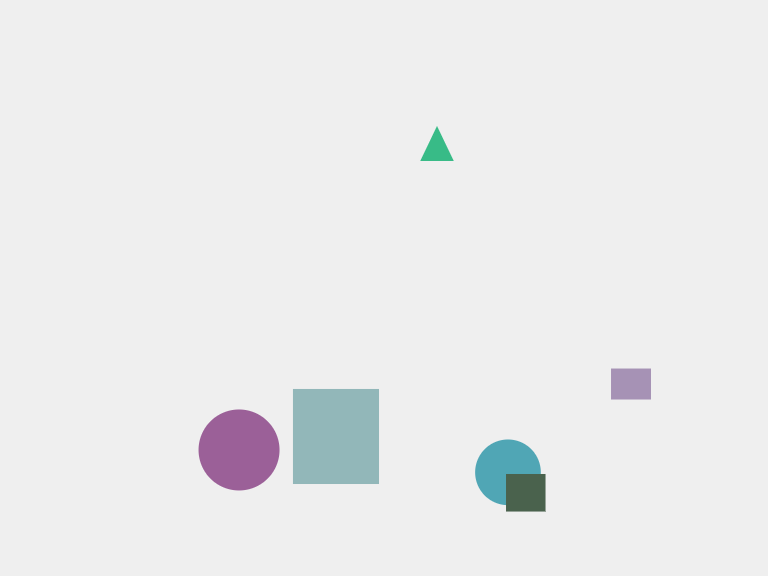
Reproduce this background procedurally as a WebGL 1 fragment shader.

```glsl
precision highp float;
// Flat circles, rectangles and a triangle scattered on a pale grey ground.

uniform vec2 u_resolution;

#define GROUND vec3(0.937)
#define PLUM   vec3(0.608, 0.376, 0.596)
#define MIST   vec3(0.573, 0.718, 0.725)
#define TEAL   vec3(0.314, 0.651, 0.710)
#define MOSS   vec3(0.290, 0.384, 0.302)
#define LILAC  vec3(0.651, 0.573, 0.710)
#define GREEN  vec3(0.220, 0.733, 0.529)
#define EDGE_PIXELS 1.0

// Signed distances, in units of the canvas height
float circle(vec2 p, float radius) {
  return length(p) - radius;
}

float box(vec2 p, vec2 halfSize) {
  vec2 d = abs(p) - halfSize;
  return length(max(d, 0.0)) + min(max(d.x, d.y), 0.0);
}

// Upright isosceles triangle with its apex at the origin
float triangle(vec2 p, float halfBase, float height) {
  vec2 sideNormal = normalize(vec2(height, halfBase));
  return max(dot(vec2(abs(p.x), p.y), sideNormal), -height - p.y);
}

// Lays a smooth-edged shape over the colour below
vec3 paint(vec3 below, vec3 tint, float dist) {
  float coverage = clamp(0.5 - dist * u_resolution.y / EDGE_PIXELS, 0.0, 1.0);
  return mix(below, tint, coverage);
}

void main() {
  vec2 p = gl_FragCoord.xy / u_resolution.y;
  vec3 color = GROUND;

  // Lower left pair
  color = paint(color, PLUM, circle(p - vec2(0.415, 0.2188), 0.0703));
  color = paint(color, MIST, box(p - vec2(0.5833, 0.2422), vec2(0.0747, 0.0825)));

  // Overlapping pair at lower right
  color = paint(color, TEAL, circle(p - vec2(0.8819, 0.180), 0.0570));
  color = paint(color, MOSS, box(p - vec2(0.9128, 0.1445), vec2(0.0343, 0.0326)));

  // Lone shapes
  color = paint(color, LILAC, box(p - vec2(1.0955, 0.3333), vec2(0.0347, 0.0269)));
  color = paint(color, GREEN, triangle(p - vec2(0.7587, 0.7813), 0.0291, 0.0608));

  gl_FragColor = vec4(color, 1.0);
}
```
